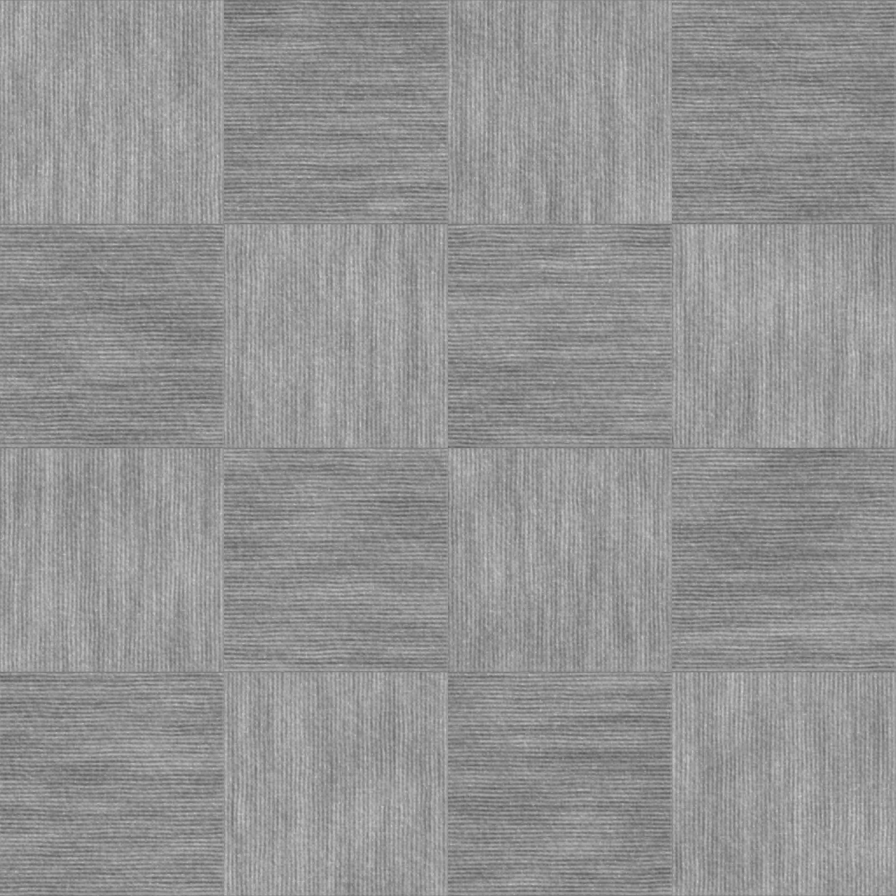
A three.js fragment shader for this texture:

```glsl
// Checkerboard of ribbed woven carpet tiles in grey, with alternating thread direction
varying vec2 vUv;

const float TILES = 4.0;
const float RIBS = 50.0;          // threads per tile
const float SEAM_WIDTH = 0.008;   // in tile units
const vec3 LIGHT_YARN = vec3(0.602);
const vec3 DARK_YARN = vec3(0.548);

float hash(vec2 p) {
  return fract(sin(dot(p, vec2(127.1, 311.7))) * 43758.5453);
}

// Smooth value noise, centred on zero
float noise(vec2 p) {
  vec2 cell = floor(p);
  vec2 f = fract(p);
  f = f * f * (3.0 - 2.0 * f);
  float low = mix(hash(cell), hash(cell + vec2(1.0, 0.0)), f.x);
  float high = mix(hash(cell + vec2(0.0, 1.0)), hash(cell + vec2(1.0, 1.0)), f.x);
  return mix(low, high, f.y) - 0.5;
}

// Rounded threads with slightly wandering grooves; p.x runs along the thread
float ribs(vec2 p, float seed, float depth) {
  float wander = 0.4 * noise(vec2(p.x * 8.0, p.y * 11.0) + seed);
  float phase = 6.28318 * (p.y * RIBS + wander);
  float wear = 1.0 + 0.9 * noise(vec2(p.x * 18.0, p.y * RIBS * 0.5) + seed);
  return -depth * wear * cos(phase);
}

// Long streaks of lighter and darker yarn
float streaks(vec2 p, float seed) {
  float fine = noise(vec2(p.x * 5.0, p.y * RIBS) + seed);
  float wide = noise(vec2(p.x * 2.5, p.y * 20.0) + seed + 31.0);
  return 0.085 * fine + 0.05 * wide;
}

// Slanted twist of the yarn, with loose fibre grain
float fibres(vec2 p, float seed) {
  float twist = noise(vec2(p.x * 80.0 + p.y * 40.0, p.y * RIBS * 1.5) + seed);
  float grain = noise(p * 128.0 + seed + 17.0);
  return 0.075 * twist + 0.085 * grain;
}

// Soft cloudy wear
float mottling(vec2 p, float seed) {
  return 0.042 * noise(p * 3.0 + seed) + 0.032 * noise(p * 8.0 + seed + 9.0);
}

// Sparse bright flecks
float flecks(vec2 p, float seed) {
  float speck = noise(vec2(p.x * 60.0, p.y * 95.0) + seed + 53.0);
  return 0.06 * smoothstep(0.29, 0.46, speck);
}

// One at the line d = 0, fading to zero at the given width
float softLine(float d, float width) {
  return 1.0 - smoothstep(0.0, width, abs(d));
}

void main() {
  vec2 grid = vUv * TILES;
  vec2 tile = floor(grid);
  vec2 local = fract(grid);
  float upright = mod(tile.x + tile.y, 2.0);
  float seed = 100.0 * hash(tile + 3.7);

  // Turn the thread direction on alternate tiles
  vec2 p = mix(local, local.yx, upright);
  float depth = mix(0.064, 0.052, upright);

  float shade = ribs(p, seed, depth) + streaks(p, seed) + fibres(p, seed);
  shade += mottling(local, seed) + flecks(p, seed);
  vec3 colour = mix(DARK_YARN, LIGHT_YARN, upright) + shade;

  // Pale cut edge on upright joints, faint dark crease on level joints
  vec2 edge = local - step(0.5, local);
  float crease = softLine(edge.y, SEAM_WIDTH);
  float lip = max(softLine(edge.x + 0.004, SEAM_WIDTH), softLine(edge.y - 0.012, SEAM_WIDTH));
  colour = mix(colour, vec3(0.62), 0.45 * lip);
  colour = mix(colour, vec3(0.47), 0.45 * crease);

  gl_FragColor = vec4(clamp(colour, 0.0, 1.0), 1.0);
}
```
